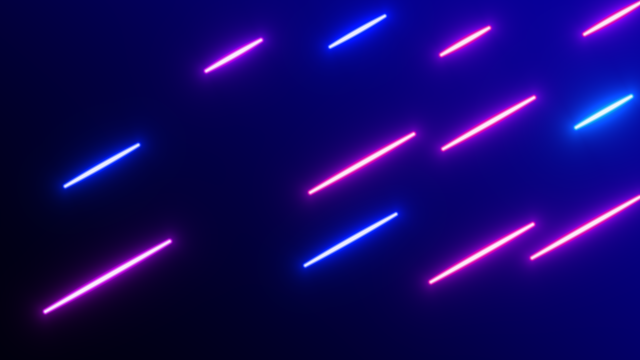
Write a WebGL 2 fragment shader that draws this background.

```glsl
#version 300 es
precision highp float;
// Slanted neon tubes with soft halos over a deep blue diagonal gradient.

uniform vec2 u_resolution;
out vec4 fragColor;

const int COLUMNS = 5;
const int ROWS = 3;
const float SLANT = 0.515;  // radians above horizontal

const vec3 NIGHT = vec3(0.0, 0.0, 0.05);
const vec3 ULTRAMARINE = vec3(0.02, 0.0, 0.61);
const vec3 MAGENTA = vec3(0.76, 0.0, 0.88);
const vec3 PINK = vec3(0.88, 0.0, 0.66);
const vec3 BLUE = vec3(0.0, 0.14, 1.0);
const vec3 CYAN = vec3(0.02, 0.64, 0.95);

// Three random values in 0..1 for a cell
vec3 hash3(vec2 cell) {
    vec3 p = fract(cell.xyx * vec3(0.1031, 0.1030, 0.0973) + 0.37);
    p += dot(p, p.yxz + 33.33);
    return fract((p.xxy + p.yzz) * p.zyx);
}

vec2 rotate(vec2 p, float angle) {
    float c = cos(angle), s = sin(angle);
    return vec2(c * p.x + s * p.y, c * p.y - s * p.x);
}

float segmentDistance(vec2 p, float halfLength) {
    return length(vec2(max(abs(p.x) - halfLength, 0.0), p.y));
}

vec3 backdrop(vec2 uv) {
    float light = 0.6 * uv.x + 0.4 * uv.y;
    return mix(NIGHT, ULTRAMARINE, smoothstep(-0.02, 1.04, light));
}

// The left side stays sparse
bool isLit(vec2 cell) {
    return cell.x > 1.5 || (cell.x < 0.5) == (cell.y < 1.5);
}

// Cool tubes alternate in even columns
bool isCool(vec2 cell) {
    return mod(cell.x, 2.0) < 0.5 && mod(cell.y + 0.5 * cell.x, 2.0) > 0.5;
}

// Warm tubes turn pink and cool ones cyan towards the right
vec3 tubeTint(vec2 cell, float variation) {
    vec3 cool = mix(BLUE, CYAN, smoothstep(2.0, 4.0, cell.x));
    vec3 warm = mix(MAGENTA, PINK, smoothstep(1.0, 2.5, cell.x + variation - 0.6));
    return isCool(cell) ? cool : warm;
}

// Adds halo, coloured tube and white-hot core over the colour below
vec3 drawTube(vec3 below, vec2 p, float halfLength, vec3 tint, float blur) {
    float dist = segmentDistance(p, halfLength);
    float along = min(abs(p.x) / halfLength, 1.0);
    float taper = 1.0 - 0.4 * along * along;

    // Greener light spreads further
    float spread = 1.0 + 0.7 * tint.g;
    float halo = 0.85 * exp(-dist / (0.017 * spread)) + 0.26 * exp(-dist / (0.05 * spread));
    vec3 color = below + tint * halo * taper;

    float tube = 1.0 - smoothstep(-blur, blur, dist - 0.0125 * taper);
    float core = 1.0 - smoothstep(-blur, blur, dist - 0.0068 * taper);
    color = mix(min(color, 1.0), tint, tube);
    return mix(color, mix(vec3(1.0), tint, 0.08), core);
}

void main() {
    vec2 uv = gl_FragCoord.xy / u_resolution;
    float aspect = u_resolution.x / u_resolution.y;
    vec2 point = vec2(uv.x * aspect, uv.y);
    float blur = max(1.2 / u_resolution.y, 0.0042);

    vec3 color = backdrop(uv);

    // One jittered tube per lit cell of a loose grid
    for (int column = 0; column < COLUMNS; column++) {
        for (int row = 0; row < ROWS; row++) {
            vec2 cell = vec2(column, row);
            if (!isLit(cell)) continue;

            vec3 random = hash3(cell + 7.0);
            vec2 center = vec2((0.18 + 0.19 * cell.x) * aspect,
                               0.22 + 0.29 * cell.y + 0.03 * cell.x);
            center += (random.xy - 0.5) * vec2(0.1, 0.12);

            // Tubes shorten towards the top, and cool ones are shorter
            float halfLength = mix(0.21, 0.1, 0.5 * cell.y) * mix(0.7, 1.1, random.z);
            halfLength *= isCool(cell) ? 0.8 : 1.0;
            vec3 tint = tubeTint(cell, fract(random.x + random.y));
            color = drawTube(color, rotate(point - center, SLANT), halfLength, tint, blur);
        }
    }

    fragColor = vec4(min(color, 1.0), 1.0);
}
```
